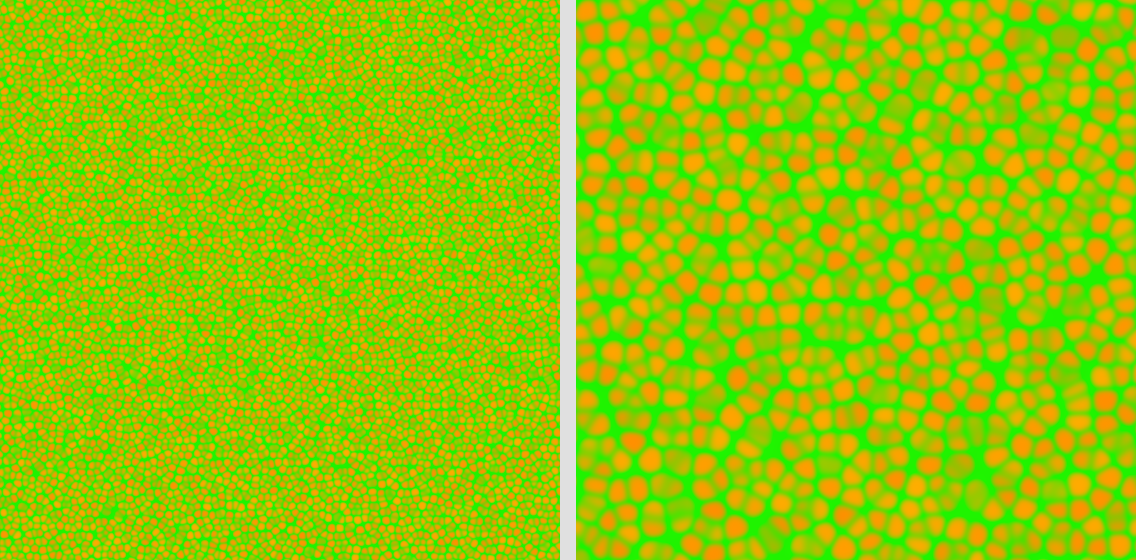
Left: the whole. Right: its middle third, enlarged.
A WebGL 2 fragment shader for this texture:

```glsl
#version 300 es
precision highp float;

uniform vec2 u_resolution;
out vec4 fragColor;

// Three random values per lattice cell
vec3 hash3(vec2 cell) {
  vec3 p = fract(cell.xyx * vec3(0.1031, 0.1030, 0.0973));
  p += dot(p, p.yxz + 33.33);
  return fract((p.xxy + p.yzz) * p.zyx);
}

// Soft cellular noise on a lattice with staggered rows.
// x: dominance of the nearest seed, near 1 inside a grain, low in wide gaps
// y: random tint blended between neighbouring grains
vec2 softCells(vec2 p) {
  vec2 base = floor(p);
  float sum = 0.0, sumSquares = 0.0, tint = 0.0;
  for (int y = -2; y <= 2; y++) {
    for (int x = -2; x <= 2; x++) {
      vec2 cell = base + vec2(x, y);
      vec3 rnd = hash3(cell + 17.0);
      vec2 seed = cell + 0.06 + 0.88 * rnd.xy;
      seed.x += 0.5 * mod(cell.y, 2.0) - 0.25;
      vec2 toSeed = seed - p;
      float weight = exp(-5.5 * dot(toSeed, toSeed));
      sum += weight;
      sumSquares += weight * weight;
      tint += weight * rnd.z;
    }
  }
  // A small background weight rounds the grains off at the junctions
  float total = (sum + 0.06) / 1.06;
  return vec2(sumSquares / (total * total), tint / sum);
}

void main() {
  vec2 uv = gl_FragCoord.xy / u_resolution.y;
  vec2 grain = softCells(uv * 78.0);

  // Green gaps rise through olive to orange cores
  float gap = clamp(1.0 - grain.x, 0.0, 1.0);
  float ripeness = clamp(1.0 - 1.35 * pow(gap, 1.65), 0.12, 1.0);
  float green = 1.0 - 0.38 * ripeness + 0.12 * (grain.y - 0.5) * ripeness;

  fragColor = vec4(ripeness, green, 0.0, 1.0);
}
```
